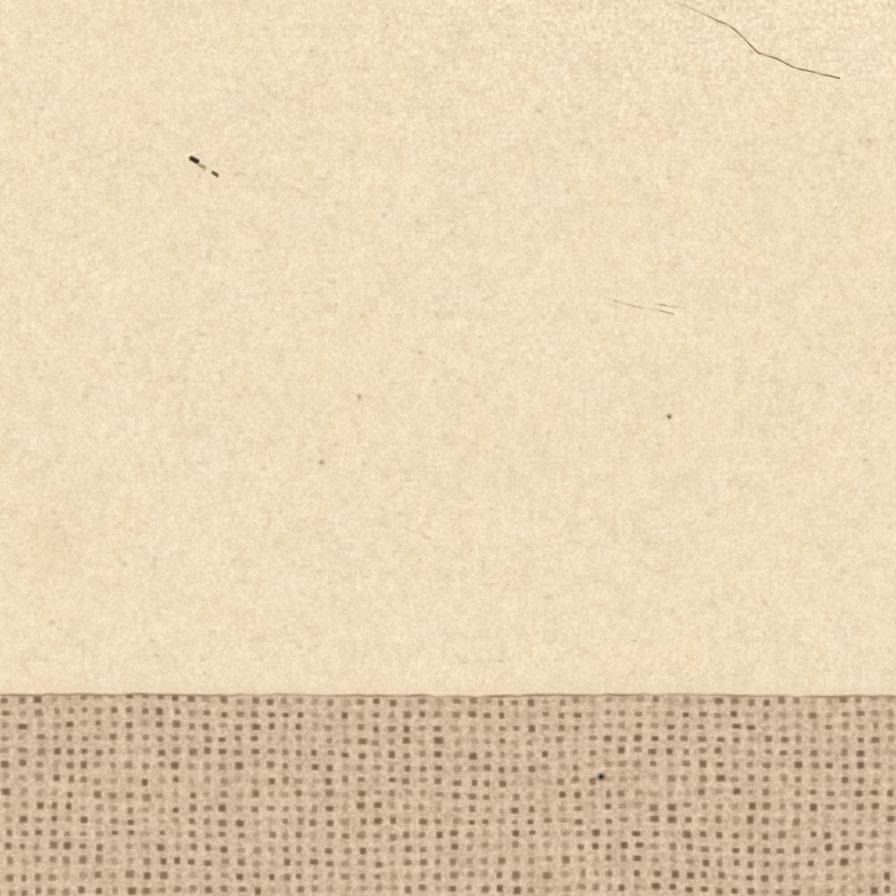
A WebGL 2 fragment shader for this texture:

```glsl
#version 300 es
precision highp float;

uniform vec2 u_resolution;
out vec4 fragColor;

const vec3 PAPER_LIGHT = vec3(0.960, 0.890, 0.776);
const vec3 PAPER_SHADE = vec3(0.914, 0.829, 0.703);
const vec3 STAIN = vec3(0.91, 0.79, 0.64);
const vec3 THREAD_LIGHT = vec3(0.885, 0.785, 0.680);
const vec3 THREAD_SHADE = vec3(0.750, 0.650, 0.545);
const vec3 HOLE = vec3(0.46, 0.355, 0.265);
const vec3 FIBRE = vec3(0.52, 0.43, 0.30);
const vec3 INK = vec3(0.13, 0.10, 0.07);
const float CLOTH_TOP = 0.2235;
const vec2 WEAVE_COUNT = vec2(58.0, 66.0);

float hash(vec2 p) {
    vec3 q = fract(p.xyx * 0.1031);
    q += dot(q, q.yzx + 33.33);
    return fract((q.x + q.y) * q.z);
}

float noise(vec2 p) {
    vec2 cell = floor(p);
    vec2 f = fract(p);
    f = f * f * (3.0 - 2.0 * f);
    float low = mix(hash(cell), hash(cell + vec2(1, 0)), f.x);
    float high = mix(hash(cell + vec2(0, 1)), hash(cell + vec2(1, 1)), f.x);
    return mix(low, high, f.y);
}

float fbm(vec2 p, int octaves) {
    float sum = 0.0, weight = 0.5;
    for (int i = 0; i < octaves; i++) {
        sum += weight * noise(p);
        p = p * 2.03 + 17.7;
        weight *= 0.5;
    }
    return sum;
}

// Zero-centred fine grain
float grain(vec2 p, float count) {
    vec2 turned = mat2(0.8, 0.6, -0.6, 0.8) * p;
    return noise(p * count) + noise(turned * count * 1.5 + 50.0) - 1.0;
}

float segment(vec2 p, vec2 a, vec2 b) {
    vec2 d = b - a;
    return length(p - a - d * clamp(dot(p - a, d) / dot(d, d), 0.0, 1.0));
}

float ink(float dist, float radius, float blur) {
    return 1.0 - smoothstep(radius - blur, radius + blur, dist);
}

float glow(vec2 p, vec2 centre, vec2 size) {
    vec2 q = (p - centre) / size;
    return exp(-dot(q, q));
}

// Sparse soft flecks, at most one per grid cell
float flecks(vec2 p, float count, float density) {
    vec2 cell = floor(p * count);
    vec2 offset = 0.2 + 0.6 * vec2(hash(cell + 3.1), hash(cell + 71.7));
    vec2 size = mix(vec2(0.0016), vec2(0.0040, 0.0028), hash(cell + 29.3));
    return step(1.0 - density, hash(cell + 11.9)) * glow(p, (cell + offset) / count, size);
}

vec3 paper(vec2 p) {
    float mottling = fbm(p * 12.0 + 4.0, 3) - 0.44;
    float pulp = noise(p * vec2(70.0, 105.0) + 9.0) + noise(p * vec2(135.0, 120.0)) - 1.0;
    float roughness = 1.0 + 0.7 * glow(p, vec2(0.8, 1.0), vec2(0.4, 0.12));
    float tone = 0.60 + 0.20 * mottling + 0.34 * pulp + 0.72 * roughness * grain(p, 250.0);
    tone += 0.20 * glow(p, vec2(0.95, 1.0), vec2(0.15, 0.08));

    // Shallow pores gather in loose patches
    float patches = smoothstep(0.35, 0.65, noise(p * 22.0 + 6.0));
    tone -= 0.55 * patches * smoothstep(0.72, 0.95, noise(p * vec2(150.0, 190.0) + 80.0));
    vec3 colour = mix(PAPER_SHADE, PAPER_LIGHT, tone);
    colour += vec3(0.014, 0.0, -0.014) * (noise(p * 34.0 + 41.0) - 0.5);
    colour = mix(colour, STAIN, 0.24 * glow(p, vec2(0.06, 0.395), vec2(0.035, 0.05)));
    colour = mix(colour, STAIN, 0.08 * glow(p, vec2(0.57, 0.50), vec2(0.13, 0.06)));
    colour = mix(colour, FIBRE, 0.24 * flecks(p, 22.0, 0.06));
    return mix(colour, FIBRE, 0.14 * flecks(p + 3.0, 55.0, 0.07));
}

vec3 cloth(vec2 p) {
    // Uneven threads shift the regular grid
    vec2 drift = vec2(noise(p * vec2(17.0, 6.0)), noise(p * vec2(7.0, 19.0) + 8.0));
    vec2 uv = p * WEAVE_COUNT + 0.5 * (drift - 0.5);
    vec2 cell = floor(uv);
    vec2 f = fract(uv) - 0.5;

    // Furrows between the threads, crossed alternately
    float over = mod(cell.x + cell.y, 2.0);
    vec2 furrow = exp(-f * f * 38.0);
    float tone = 0.66 - 0.20 * mix(furrow.x, furrow.y, over) - 0.16 * furrow.x;
    tone += 0.62 * grain(p, 210.0) + 0.18 * (fbm(p * 18.0, 3) - 0.44);
    vec3 colour = mix(THREAD_SHADE, THREAD_LIGHT, tone);

    // Gaps lie at the centres of the cells
    vec2 jitter = 0.20 * (vec2(hash(cell + 2.0), hash(cell + 37.0)) - 0.5);
    vec2 size = mix(vec2(0.19), vec2(0.29), vec2(hash(cell + 5.0), hash(cell + 53.0)));
    vec2 q = abs(f - jitter) / size;
    float gap = exp(-dot(q * q, q * q));
    return mix(colour, HOLE, gap * mix(0.20, 0.90, hash(cell + 19.0)));
}

void main() {
    vec2 p = gl_FragCoord.xy / u_resolution;
    float blur = 0.9 / min(u_resolution.x, u_resolution.y);
    float edge = CLOTH_TOP + 0.003 * (noise(vec2(p.x * 13.0, 2.0)) - 0.5);
    edge += 0.0015 * (noise(vec2(p.x * 90.0, 5.0)) - 0.5);
    vec3 colour = mix(cloth(p), paper(p), smoothstep(-blur, blur, p.y - edge));

    // Paper rim and its thin shadow
    colour = mix(colour, PAPER_SHADE, 0.4 * glow(p, vec2(p.x, edge + 0.007), vec2(1.0, 0.006)));
    float rim = glow(p, vec2(p.x, edge), vec2(1.0, 0.0018));
    colour = mix(colour, FIBRE, rim * mix(0.15, 0.75, noise(vec2(p.x * 45.0, 7.0))));

    // Wavering coordinates and broken strength for the fine fibres
    vec2 q = p + 0.004 * (vec2(noise(p * 45.0), noise(p * 45.0 + 31.0)) - 0.5);
    float broken = smoothstep(0.05, 0.75, noise(p * 150.0 + 13.0));

    // Long hair at the upper right
    float hair = segment(q, vec2(0.750, 1.0), vec2(0.812, 0.972));
    hair = min(hair, segment(q, vec2(0.812, 0.972), vec2(0.846, 0.942)));
    hair = min(hair, segment(q, vec2(0.846, 0.942), vec2(0.890, 0.924)));
    hair = min(hair, segment(q, vec2(0.890, 0.924), vec2(0.936, 0.913)));
    float hairFade = smoothstep(0.72, 0.84, p.x) * mix(0.35, 0.80, broken);
    colour = mix(colour, FIBRE, ink(hair, 0.0010, blur) * hairFade);

    // Faint crease
    float crease = segment(q, vec2(0.684, 0.664), vec2(0.715, 0.657));
    crease = min(crease, segment(q, vec2(0.715, 0.657), vec2(0.752, 0.648)));
    crease = min(crease, segment(q, vec2(0.728, 0.660), vec2(0.765, 0.655)));
    colour = mix(colour, FIBRE, 0.45 * broken * ink(crease, 0.0010, blur));

    // Dark chip with a frayed tail
    float tail = segment(q, vec2(0.217, 0.821), vec2(0.242, 0.803));
    tail = min(tail, segment(q, vec2(0.222, 0.806), vec2(0.234, 0.816)));
    colour = mix(colour, FIBRE * 0.7, 0.85 * ink(tail, 0.0022, blur) * broken);
    float chip = segment(q, vec2(0.213, 0.824), vec2(0.219, 0.821));
    colour = mix(colour, INK, 0.9 * ink(chip, 0.0024, 2.0 * blur));

    // Isolated specks
    colour = mix(colour, INK, 0.95 * glow(p, vec2(0.671, 0.133), vec2(0.0036)));
    colour = mix(colour, INK, 0.6 * glow(p, vec2(0.747, 0.535), vec2(0.0024)));
    colour = mix(colour, FIBRE, 0.6 * glow(p, vec2(0.359, 0.484), vec2(0.0028)));
    colour = mix(colour, FIBRE, 0.5 * glow(p, vec2(0.401, 0.557), vec2(0.0028)));
    fragColor = vec4(colour, 1.0);
}
```
